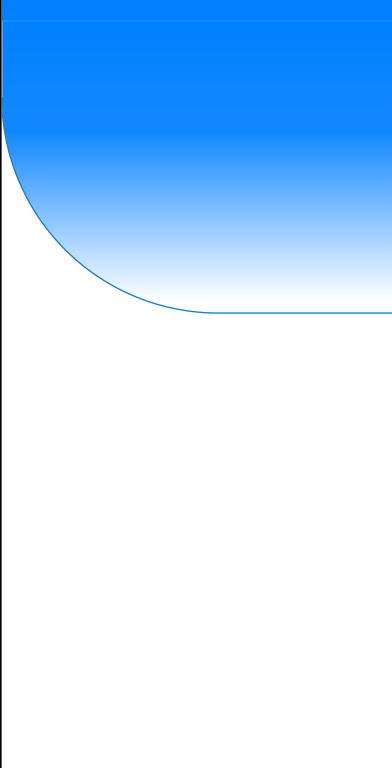
Give the GLSL for this background, as a WebGL 2 fragment shader.

```glsl
#version 300 es
precision highp float;
// Blue panel with a rounded lower-left corner, fading to white over a white page.

uniform vec2 u_resolution;
out vec4 fragColor;

// Lengths are fractions of the canvas height, origin at the lower left.
const float PANEL_LEFT = 0.0024;
const float PANEL_BOTTOM = 0.5924;
const float CORNER_RADIUS = 0.2815;
const float OUTLINE_WIDTH = 0.0018;
const float STRIP_WIDTH = 0.0021;
const float SEAM_HEIGHT = 0.9727;
const float SEAM_WIDTH = 0.0014;
const float SEAM_STRENGTH = 0.13;
const float SIDE_STRENGTH = 0.35;
const float FADE_START = 0.829;
const float FADE_END = 0.607;

const vec3 PAGE_WHITE = vec3(1.0);
const vec3 TOP_BLUE = vec3(0.0, 0.502, 1.0);
const vec3 LOWER_BLUE = vec3(0.065, 0.53, 1.0);
const vec3 OUTLINE_BLUE = vec3(0.10, 0.50, 0.80);
const vec3 STRIP_BLACK = vec3(0.0);

// Signed distance to a quadrant open to the top and right, with one round corner.
float cornerDistance(vec2 p) {
    vec2 center = vec2(PANEL_LEFT, PANEL_BOTTOM) + CORNER_RADIUS;
    vec2 q = center - p;
    return length(max(q, 0.0)) + min(max(q.x, q.y), 0.0) - CORNER_RADIUS;
}

// Coverage of a region whose signed distance is negative inside.
float coverage(float dist, float pixel) {
    return clamp(0.5 - dist / pixel, 0.0, 1.0);
}

// Coverage of a thin stroke centred on distance zero.
float stroke(float dist, float width, float pixel) {
    return coverage(abs(dist) - 0.5 * width, pixel) * min(1.0, width / pixel);
}

// Nearly flat blue above, then an even fade to white.
vec3 panelColor(float y) {
    vec3 blue = mix(TOP_BLUE, LOWER_BLUE, smoothstep(1.0, FADE_START, y));
    float fade = clamp((FADE_START - y) / (FADE_START - FADE_END), 0.0, 1.0);
    return mix(blue, PAGE_WHITE, fade);
}

void main() {
    float pixel = 1.0 / u_resolution.y;
    vec2 p = gl_FragCoord.xy * pixel;
    float dist = cornerDistance(p);
    float inside = coverage(dist, pixel);

    // Panel fill
    vec3 color = mix(PAGE_WHITE, panelColor(p.y), inside);

    // Faint seam across the top and pale upper side edge
    float seam = stroke(p.y - SEAM_HEIGHT, SEAM_WIDTH, pixel);
    color = mix(color, PAGE_WHITE, seam * SEAM_STRENGTH * inside);
    float cornerTop = PANEL_BOTTOM + CORNER_RADIUS;
    float besideSide = step(cornerTop, p.y) * step(p.y, SEAM_HEIGHT);
    float side = stroke(p.x - PANEL_LEFT - 0.5 * pixel, SEAM_WIDTH, pixel);
    color = mix(color, PAGE_WHITE, side * besideSide * SIDE_STRENGTH);

    // Outline around the corner and along the bottom
    float belowSide = 1.0 - smoothstep(cornerTop - 0.03, cornerTop, p.y);
    float outline = stroke(dist, OUTLINE_WIDTH, pixel);
    color = mix(color, OUTLINE_BLUE, outline * belowSide);

    // Dark strip at the left border
    color = mix(color, STRIP_BLACK, coverage(p.x - STRIP_WIDTH, pixel));

    fragColor = vec4(color, 1.0);
}
```
